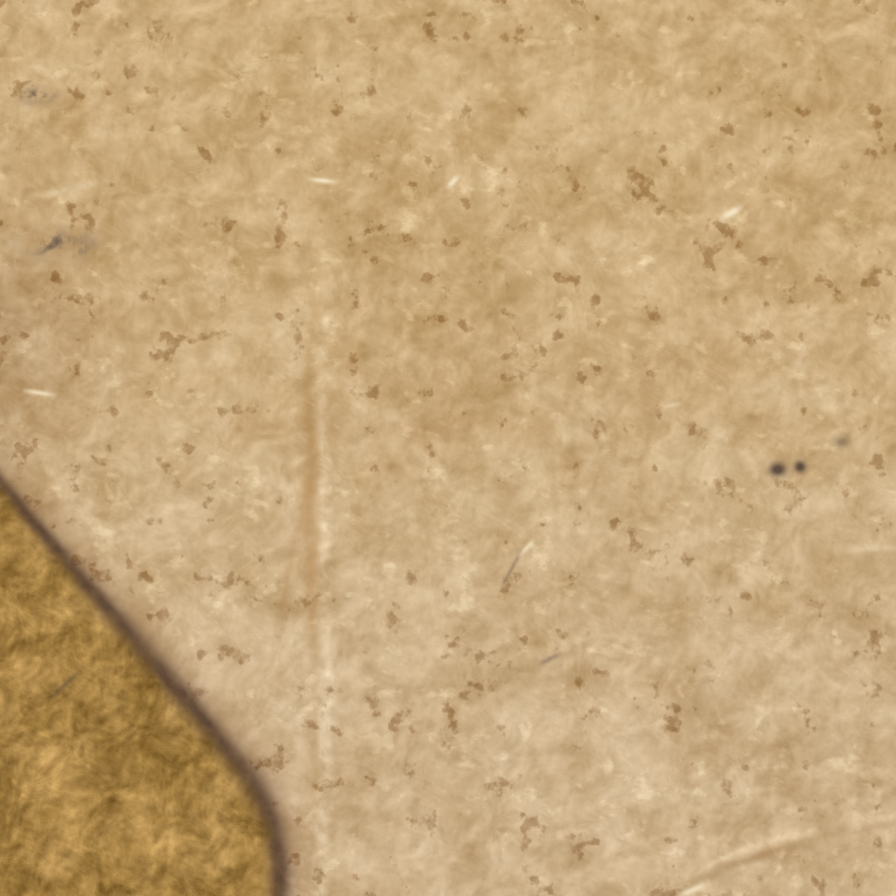
This texture is drawn by a Shadertoy shader. Its source:

```glsl
float hash(vec2 p) {
    return fract(sin(dot(p, vec2(127.1, 311.7))) * 43758.55);
}

float noise(vec2 p) {
    vec2 cell = floor(p), f = fract(p);
    f = f * f * (3.0 - 2.0 * f);
    float low = mix(hash(cell), hash(cell + vec2(1, 0)), f.x);
    float high = mix(hash(cell + vec2(0, 1)), hash(cell + vec2(1, 1)), f.x);
    return mix(low, high, f.y);
}

float fbm(vec2 p) {
    float sum = 0.0, amp = 0.5;
    for (int i = 0; i < 4; i++) {
        sum += amp * noise(p);
        p = mat2(1.6, 1.2, -1.2, 1.6) * p + 7.3;
        amp *= 0.55;
    }
    return sum / 1.01;
}

// Soft line from a to b, fading towards both ends
float stroke(vec2 p, vec2 a, vec2 b, float width) {
    vec2 ab = b - a;
    float t = clamp(dot(p - a, ab) / dot(ab, ab), 0.0, 1.0);
    float d = length(p - a - ab * t) / width;
    return exp(-3.0 * d * d) * (0.35 + 2.6 * t * (1.0 - t));
}

// Soft elliptical stain
float blot(vec2 p, vec2 center, vec2 radius) {
    vec2 q = (p - center) / radius;
    return exp(-dot(q, q));
}

// Gaussian band around zero
float band(float x, float width) {
    return exp(-x * x / (width * width));
}

// Right-hand border of the golden area at height y
float borderX(float y) {
    float slanted = 0.394 - 0.85 * y, upright = 0.312;
    float h = max(0.06 - abs(slanted - upright), 0.0) / 0.06;
    return min(slanted, upright) - h * h * 0.015;
}

// Pulp grain, bent by a coarser noise so that no direction dominates
float pulp(vec2 p, float scale) {
    vec2 bend = vec2(noise(p * 30.0), noise(p * 30.0 + 40.0)) * 0.02;
    vec2 q = p + bend;
    return fbm(vec2(0.6 * q.x + 0.8 * q.y, 0.8 * q.x - 0.6 * q.y) * scale + 31.0);
}

vec3 paper(vec2 p, float mottle, float grain, float relief) {
    vec3 col = mix(vec3(0.80, 0.69, 0.535), vec3(0.793, 0.67, 0.485), smoothstep(0.1, 0.85, p.y));
    col += vec3(0.14, 0.17, 0.20) * (mottle - 0.5);
    col += vec3(0.14, 0.15, 0.16) * (grain - 0.5) + 0.09 * relief;
    col -= vec3(0.07, 0.075, 0.06) * blot(p, vec2(-0.02, 0.63), vec2(0.11, 0.14));
    col -= vec3(0.025, 0.03, 0.035) * blot(p, vec2(0.52, 0.62), vec2(0.11, 0.08));
    // Sparse soft pits and pale tufts
    float pits = smoothstep(0.66, 0.82, fbm(p * 48.0 + 5.0));
    float tufts = smoothstep(0.64, 0.82, fbm(p * vec2(46.0, 62.0) + 90.0));
    return col - vec3(0.13, 0.15, 0.15) * pits + vec3(0.06, 0.07, 0.07) * tufts;
}

vec3 gold(float mottle, float grain, float relief) {
    vec3 col = mix(vec3(0.575, 0.44, 0.215), vec3(0.715, 0.565, 0.325), smoothstep(0.2, 0.8, mottle));
    return col + vec3(0.30, 0.26, 0.19) * (grain - 0.5) + vec3(0.24, 0.22, 0.17) * relief;
}

// Vertical crease with a pale ridge, plus fainter folds
vec3 addCreases(vec3 col, vec2 p, float wobble, float grain) {
    float x = p.x - 0.347 - 0.02 * wobble;
    float span = smoothstep(0.0, 0.2, p.y) * (1.0 - smoothstep(0.62, 0.82, p.y));
    float deep = band(p.y - 0.44, 0.1);
    float worn = 0.2 + 1.6 * grain;
    col -= vec3(0.07, 0.10, 0.12) * band(x, 0.005 + 0.006 * deep) * (0.4 * span + 0.55 * deep) * worn;
    float ridge = band(x - 0.015, 0.007) * (1.0 - smoothstep(0.5, 0.8, p.y));
    col += vec3(0.045, 0.055, 0.065) * (ridge + 0.5 * band(x + 0.018, 0.007) * span) * worn;
    col -= vec3(0.05, 0.07, 0.08) * stroke(p, vec2(0.312, 0.3), vec2(0.335, 0.43), 0.01) * worn;
    col -= vec3(0.04, 0.055, 0.06) * blot(p, vec2(0.46, 0.527 + 0.04 * wobble), vec2(0.11, 0.013)) * worn;
    // Curved fold in the lower right
    float fold = p.y - 0.08 * sqrt(clamp((p.x - 0.77) / 0.2, 0.0, 1.2)) - 0.012 * wobble;
    float extent = smoothstep(0.77, 0.81, p.x) * (1.0 - 0.7 * smoothstep(0.84, 0.92, p.x)) * worn;
    col += vec3(0.06) * extent * band(fold - 0.007, 0.006);
    return col - vec3(0.10, 0.12, 0.13) * extent * band(fold + 0.006, 0.007);
}

void mainImage(out vec4 fragColor, in vec2 fragCoord) {
    vec2 p = fragCoord / iResolution.xy;
    float mottle = fbm(p * 25.0), grain = pulp(p, 75.0);
    float relief = pulp(p + 3.0, 60.0) - pulp(p + vec2(2.997, 3.005), 60.0);
    float wobble = fbm(p * vec2(9.0, 14.0) + 60.0) - 0.5;

    vec3 col = addCreases(paper(p, mottle, grain, relief), p, wobble, grain);

    // Golden area and its worn dark outline
    float steep = mix(1.0, 0.76, smoothstep(0.03, 0.15, p.y));
    float dist = (p.x - borderX(p.y)) * steep + 0.006 * wobble + 0.004 * (grain - 0.5);
    col = mix(gold(mottle, grain, relief), col, smoothstep(-0.007, 0.007, dist));
    float width = mix(0.0115, 0.008, smoothstep(0.25, 0.45, p.y));
    float ink = band(dist, width) * (0.42 + 0.4 * mottle + 0.4 * grain);
    col = mix(col, vec3(0.37, 0.29, 0.23), clamp(ink, 0.0, 0.85));
    col -= vec3(0.08, 0.09, 0.08) * band(dist - 0.014, 0.017) * (0.3 + 1.2 * grain);

    // Dark specks and smudges
    float dark = blot(p, vec2(0.868, 0.476), vec2(0.009, 0.007));
    dark += blot(p, vec2(0.893, 0.479), vec2(0.006));
    dark += 0.4 * blot(p, vec2(0.94, 0.507), vec2(0.008, 0.006));
    float smudge = blot(p, vec2(0.042, 0.893), vec2(0.018, 0.009));
    smudge += blot(p, vec2(0.068, 0.726), vec2(0.034, 0.014));
    dark += smudge * smoothstep(0.3, 0.8, grain) * 0.8;
    dark += 0.35 * stroke(p, vec2(0.603, 0.259), vec2(0.624, 0.27), 0.005);
    dark += 0.3 * stroke(p, vec2(0.56, 0.345), vec2(0.582, 0.385), 0.004);
    dark += 0.4 * stroke(p, vec2(0.055, 0.22), vec2(0.088, 0.25), 0.005);
    col = mix(col, vec3(0.31, 0.25, 0.22), clamp(dark, 0.0, 0.85));

    // Bright flecks
    float bright = 0.9 * stroke(p, vec2(0.346, 0.8), vec2(0.374, 0.797), 0.005);
    bright += 0.9 * stroke(p, vec2(0.501, 0.792), vec2(0.511, 0.803), 0.006);
    bright += stroke(p, vec2(0.806, 0.757), vec2(0.826, 0.768), 0.007);
    bright += 0.8 * stroke(p, vec2(0.028, 0.564), vec2(0.06, 0.559), 0.005);
    bright += 0.7 * stroke(p, vec2(0.58, 0.38), vec2(0.595, 0.396), 0.005);
    bright += 0.8 * stroke(p, vec2(0.758, 0.0), vec2(0.788, 0.013), 0.007);
    bright += 0.4 * stroke(p, vec2(0.95, 0.385), vec2(0.998, 0.39), 0.008) * (0.4 + grain);
    bright += 0.3 * stroke(p, vec2(0.01, 0.774), vec2(0.12, 0.798), 0.009) * (0.4 + grain);
    bright += 0.4 * stroke(p, vec2(0.742, 0.546), vec2(0.76, 0.55), 0.004);
    col = mix(col, vec3(0.97, 0.91, 0.78), clamp(bright, 0.0, 0.9));
    fragColor = vec4(clamp(col, 0.0, 1.0), 1.0);
}
```
